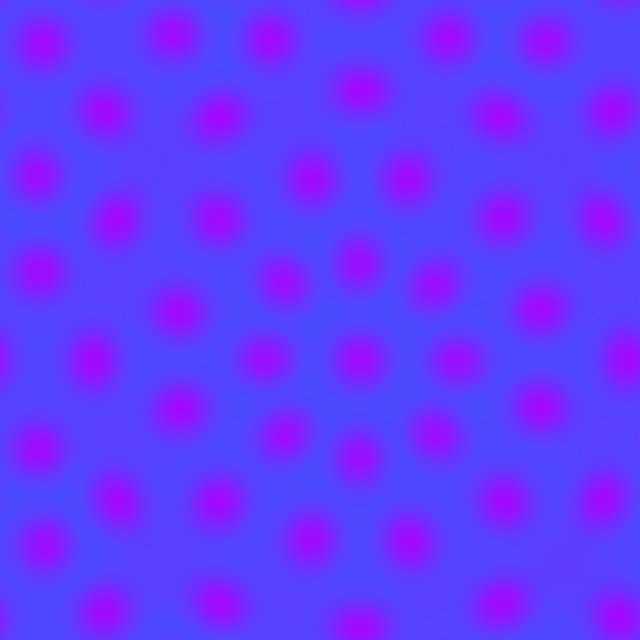
Write a WebGL 1 fragment shader that draws this pattern.

```glsl
precision highp float;
// Tiling field of soft violet spots on blue, set in rings around two centres.

uniform vec2 u_resolution;

const vec3 BLUE = vec3(0.28, 0.30, 1.0);
const vec3 VIOLET = vec3(0.645, 0.03, 1.0);

const vec2 MAIN_CENTRE = vec2(0.5625, 0.4375);
const vec2 FAR_CENTRE = MAIN_CENTRE + 0.5;

const float SPOT_RADIUS = 0.0435;
const float SPOT_FALLOFF = 2.3;    // above 2 gives a flatter core
const float SPOT_STRENGTH = 0.95;
const float HALO_RADIUS = 0.06;    // reach of the blue around each spot
const float HALO_STRENGTH = 0.35;
const float GAP_LEVEL = 0.42;      // tint before the halos are taken off
const float JITTER_NEAR = 0.003;
const float JITTER_FAR = 0.010;

const float TAU = 6.2831853;
const int MAX_SPOTS = 12;

vec2 hash2(vec2 p) {
  vec3 q = fract(vec3(p.xyx) * vec3(0.1031, 0.1030, 0.0973));
  q += dot(q, q.yzx + 33.33);
  return fract((q.xx + q.yz) * q.zy);
}

// Shortest offset on the repeating tile.
vec2 wrapOffset(vec2 d) {
  return d - floor(d + 0.5);
}

// Tint of one spot: bright core minus wide halo.
// A squeeze above 1 narrows the core along axis and widens it across.
float spot(vec2 d, vec2 axis, float squeeze) {
  vec2 local = vec2(dot(d, axis), dot(d, vec2(-axis.y, axis.x)));
  float r = length(local * vec2(squeeze, 1.0 / squeeze)) / SPOT_RADIUS;
  float core = exp(-pow(r + 1e-4, SPOT_FALLOFF));
  float halo = exp(-0.5 * dot(d, d) / (HALO_RADIUS * HALO_RADIUS));
  return SPOT_STRENGTH * core - HALO_STRENGTH * halo;
}

// Evenly turned spots; the radius swells by bulge on the diagonals.
float ring(vec2 p, float count, float phase, float radius, float bulge,
           float squeeze, float jitter, float seed) {
  float sum = 0.0;
  for (int i = 0; i < MAX_SPOTS; i++) {
    float k = float(i);
    if (k >= count) break;
    float angle = TAU * (k + phase) / count;
    vec2 axis = vec2(cos(angle), sin(angle));
    vec2 place = axis * (radius - bulge * cos(4.0 * angle));
    place += jitter * (2.0 * hash2(vec2(k + 1.0, seed)) - 1.0);
    sum += spot(wrapOffset(p - place), axis, squeeze);
  }
  return sum;
}

void main() {
  vec2 uv = gl_FragCoord.xy / u_resolution;
  vec2 p = uv - MAIN_CENTRE;
  vec2 q = uv - FAR_CENTRE;
  float tint = GAP_LEVEL;

  // Rings around the main centre
  tint += ring(p, 1.0, 0.0, 0.0, 0.0, 1.0, 0.0, 3.0);
  tint += ring(p, 8.0, 0.0, 0.159, 0.009, 0.95, JITTER_NEAR, 7.0);
  tint += ring(p, 12.0, 0.5, 0.299, 0.016, 0.97, JITTER_NEAR, 13.0);
  tint += ring(p, 12.0, 0.0, 0.433, 0.014, 1.08, JITTER_NEAR, 19.0);

  // Looser rings around the far centre
  tint += ring(q, 1.0, 0.0, 0.0, 0.0, 1.0, JITTER_FAR, 29.0);
  tint += ring(q, 8.0, 0.0, 0.176, -0.029, 0.97, JITTER_FAR, 37.0);
  tint += ring(q, 4.0, 0.0, 0.359, 0.0, 1.0, JITTER_NEAR, 43.0);

  gl_FragColor = vec4(mix(BLUE, VIOLET, clamp(tint, 0.0, 1.0)), 1.0);
}
```
